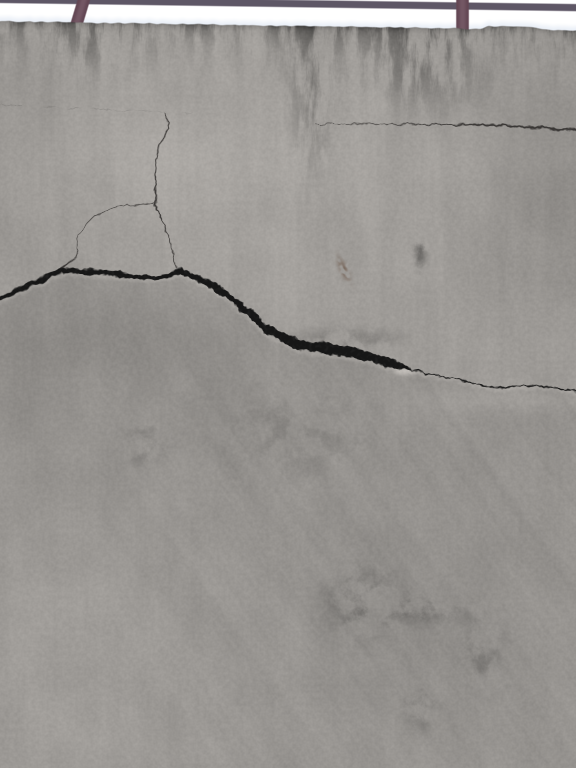
A Shadertoy shader for this texture:

```glsl
// Weathered concrete wall split by a dark wandering crack, below a railing and pale sky.

// Crack paths: x, y and half width, in units of the canvas width
const vec3 MAIN_CRACK[15] = vec3[15](
    vec3(0.0, .815, .004), vec3(.108, .864, .004), vec3(.174, .860, .005),
    vec3(.27, .850, .004), vec3(.314, .863, .005), vec3(.373, .836, .006),
    vec3(.425, .797, .006), vec3(.465, .761, .007), vec3(.52, .734, .009),
    vec3(.61, .722, .009), vec3(.69, .699, .007), vec3(.715, .691, .001),
    vec3(.86, .660, .001), vec3(.94, .664, .0012), vec3(1.01, .652, .0012));
const vec3 UPRIGHT_CRACK[6] = vec3[6](
    vec3(.288, 1.137, .0008), vec3(.292, 1.111, .0011), vec3(.271, 1.064, .0008),
    vec3(.270, .977, .0016), vec3(.295, .917, .0006), vec3(.306, .868, .0007));
const vec3 ARCHED_CRACK[6] = vec3[6](
    vec3(.269, .981, .0008), vec3(.208, .976, .0003), vec3(.165, .960, .0006),
    vec3(.134, .925, .0002), vec3(.132, .885, .0007), vec3(.104, .865, .0022));
const vec3 UPPER_CRACK[6] = vec3[6](
    vec3(.547, 1.118, .0001), vec3(.694, 1.118, .0005), vec3(.78, 1.117, .001),
    vec3(.833, 1.117, .0017), vec3(.92, 1.113, .0018), vec3(1.01, 1.106, .0018));

vec2 gradient(vec2 cell) {
    float h = fract(sin(dot(cell, vec2(127.1, 311.7))) * 43758.5);
    return vec2(cos(6.2832 * h), sin(6.2832 * h));
}

float noise(vec2 p) {
    vec2 i = floor(p), f = p - i, u = f * f * f * (f * (f * 6. - 15.) + 10.);
    vec2 e = vec2(1, 0);
    return mix(mix(dot(gradient(i), f), dot(gradient(i + e), f - e), u.x),
               mix(dot(gradient(i + e.yx), f - e.yx), dot(gradient(i + 1.), f - 1.), u.x), u.y);
}

float fbm(vec2 p) {
    float sum = 0., amp = 1.;
    for (int i = 0; i < 5; i++) {
        sum += amp * noise(p);
        p = mat2(1.6, 1.2, -1.2, 1.6) * p + 7.3;
        amp *= .55;
    }
    return sum;
}

float blob(vec2 p, vec2 center, vec2 radius) {
    vec2 d = (p - center) / radius;
    return exp(-dot(d, d));
}

// Distance to a tapering segment
float taper(vec2 p, vec3 a, vec3 b) {
    vec2 pa = p - a.xy, ba = b.xy - a.xy;
    float h = clamp(dot(pa, ba) / dot(ba, ba), 0., 1.);
    return length(pa - ba * h) - mix(a.z, b.z, h);
}

void mainImage(out vec4 fragColor, in vec2 fragCoord) {
    vec2 p = fragCoord / iResolution.x;
    p.y *= 1.33333 * iResolution.x / iResolution.y;
    float aa = 1. / iResolution.x;

    // Crack distances, made ragged by noise
    vec2 q = p + .005 * vec2(noise(p * 55.), noise(p * 60. + 31.)) + .002 * noise(p * 170.);
    float wide = 1., thin = 1., crackY = .815;
    for (int i = 0; i < 14; i++) {
        vec3 a = MAIN_CRACK[i], b = MAIN_CRACK[i + 1];
        wide = min(wide, taper(q, a, b));
        if (q.x >= a.x && q.x < b.x) crackY = mix(a.y, b.y, (q.x - a.x) / (b.x - a.x));
    }
    for (int i = 0; i < 5; i++) {
        thin = min(thin, taper(q, UPRIGHT_CRACK[i], UPRIGHT_CRACK[i + 1]));
        thin = min(thin, taper(q, ARCHED_CRACK[i], ARCHED_CRACK[i + 1]));
        thin = min(thin, taper(q, UPPER_CRACK[i], UPPER_CRACK[i + 1]));
    }
    float below = smoothstep(.004, -.004, q.y - crackY);
    float topY = 1.2965 - .016 * p.x + .0025 * noise(p.xx * 45.)
               + .005 * smoothstep(.83, .85, p.x) * smoothstep(.95, .92, p.x);
    float depth = topY - p.y;

    // Broad light and shade
    float tone = mix(.612, .568, below) + .018 * below * smoothstep(.7, .1, p.y);
    tone += .03 * blob(p, vec2(.3, 1.05), vec2(.4, .2)) - .05 * blob(p, vec2(1., 1.), vec2(.17, .25));
    tone -= .035 * blob(p, vec2(.03, 1.0), vec2(.1, .3)) + .03 * blob(p, vec2(.2, .75), vec2(.16, .1));
    tone += .045 * below * blob(p, vec2(.9, .64), vec2(.18, .022));
    tone += .025 * blob(p, vec2(.12, .2), vec2(.22, .3)) - .03 * blob(p, vec2(.72, .22), vec2(.22, .2));

    // Vertical weathering, slanting trowel strokes, mottling and grain
    float streaks = fbm(vec2(p.x * 28., p.y * 2.5));
    vec2 stroke = mat2(.8, .6, -.6, .8) * (p + vec2(0, .12 * p.x * p.x));
    float trowel = fbm(vec2(dot(p, vec2(.81, .59)) * 45., stroke.y * 3.));
    float mottle = fbm(p * 9.);
    tone += .022 * streaks * mix(1., .6, below) + .02 * trowel * below * smoothstep(.05, .5, p.x);
    tone += .025 * mottle + .025 * noise(p * 130.) + .018 * noise(p * 260.);

    // Stains on the lower wall and beside the cracks
    float patchy = smoothstep(-.25, .55, fbm(p * 22. + 4.));
    float stain = blob(p, vec2(.63, .29), vec2(.06, .06)) + blob(p, vec2(.74, .275), vec2(.07, .022))
                + .8 * blob(p, vec2(.84, .2), vec2(.035, .07)) + .8 * blob(p, vec2(.25, .56), vec2(.035, .04))
                + .8 * blob(p, vec2(.73, .1), vec2(.03, .04)) + .5 * blob(p, vec2(.52, .58), vec2(.12, .09));
    tone -= .12 * stain * patchy;
    tone -= .22 * patchy * blob(p, vec2(.729, .895), vec2(.011, .03));
    tone -= .12 * patchy * (1. - below) * blob(p, vec2(.6, .745), vec2(.09, .018));

    // Grime running down from the coping
    float runs = smoothstep(-.3, .5, fbm(vec2(p.x * 40., p.y * 9.) + 2.));
    float reach = exp(-depth / .035) + .7 * blob(p, vec2(.54, 1.18), vec2(.035, .14))
                + .7 * blob(p, vec2(.73, 1.22), vec2(.09, .07)) + .4 * blob(p, vec2(.15, 1.25), vec2(.06, .05));
    tone -= .2 * runs * reach + .12 * exp(-abs(depth) / .006);

    // Faint joint line and pale chipped lip
    float joint = abs(q.y - 1.151 + .042 * p.x) - .0003;
    tone -= .1 * smoothstep(aa, -aa, joint) * smoothstep(.39, .28, p.x) * smoothstep(-.2, .2, noise(p.xx * 25.));
    tone += .05 * below * smoothstep(.009, .002, wide) + .13 * below * blob(p, vec2(.703, .688), vec2(.018, .007));
    vec3 color = tone * vec3(1.02, 1., .975);

    // Rust mark
    vec2 r = p - vec2(.597, .865);
    float rust = blob(r + vec2(.4 * r.y, 0), vec2(0), vec2(.007, .018)) * smoothstep(-.3, .3, noise(p * 110.));
    color = mix(color, vec3(.4, .31, .25), .75 * rust);

    // Open cracks
    color = mix(color, vec3(.16, .15, .145), .85 * smoothstep(aa, -aa, thin));
    vec3 hollow = vec3(.085) + .06 * max(noise(p * 140.), 0.);
    color = mix(color, hollow, smoothstep(aa, -aa, wide + .0015 * noise(p * 95.)));

    // Sky, rail and posts above the wall
    vec3 sky = mix(vec3(.92, .94, .97), vec3(1), smoothstep(0., .014, -depth));
    float rail = abs(p.y - 1.3343 + .0142 * p.x) - .0062;
    sky = mix(sky, vec3(.37, .34, .40), smoothstep(aa, -aa, rail));
    float post = min(abs(p.x - .134 - .3 * (p.y - 1.295)) - .011, abs(p.x - .803) - .011);
    vec3 postColor = vec3(.39, .28, .33) + .06 * smoothstep(-.002, -.01, post);
    sky = mix(sky, postColor, smoothstep(aa, -aa, post));
    color = mix(sky, color, smoothstep(-aa, aa, depth));

    fragColor = vec4(clamp(color, 0., 1.), 1);
}
```
